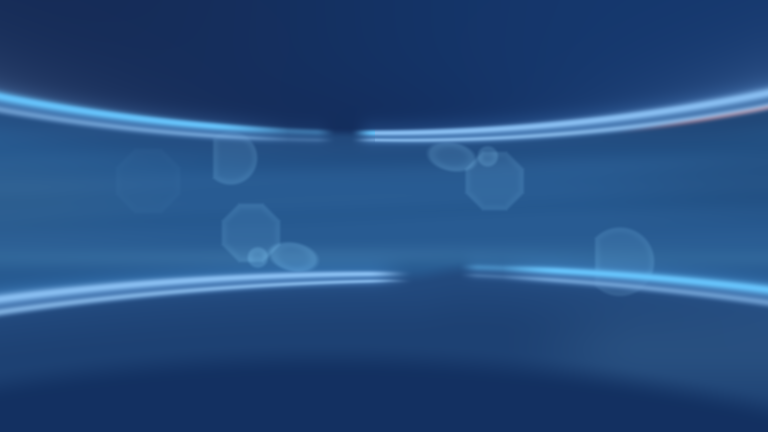
Reproduce this background procedurally as a WebGL 1 fragment shader.

```glsl
precision highp float;
// Blue studio backdrop with curved light ribbons and faint lens bokeh.
uniform vec2 u_resolution;

float gauss(float d, float width) {
  return exp(-d * d / (width * width));
}

// Filled shape from a signed distance, with a slightly brighter rim.
float bokeh(float d) {
  return smoothstep(0.005, -0.005, d) * (0.8 + 0.4 * gauss(d + 0.006, 0.008));
}

float octagon(vec2 p, float radius) {
  p = abs(p);
  return max(max(p.x, p.y), (p.x + p.y) * 0.7071) - radius;
}

float cutDisc(vec2 p, float radius, float cut) {
  return max(length(p) - radius, -cut - p.x);
}

// Two parallel light lines; depth is measured downward from the upper one.
vec3 ribbon(vec3 color, float depth, float spread, float cyan, float visible) {
  float gap = 0.016 + 0.014 * spread;
  float width = 0.0065 + 0.006 * spread;
  vec3 pale = vec3(0.50, 0.68, 0.86);
  vec3 upper = mix(pale, vec3(0.36, 0.70, 0.90), cyan);
  float body = smoothstep(-0.012, 0.0, depth) * smoothstep(gap + 0.018, gap, depth);
  color = mix(color, vec3(0.25, 0.43, 0.65), body * visible * 0.65);
  color = mix(color, upper, gauss(depth, width) * visible * 0.95);
  color = mix(color, pale, gauss(depth - gap, width * 0.7) * visible * mix(0.85, 0.6, cyan));
  return color + vec3(0.04, 0.07, 0.09) * gauss(depth, 0.03) * visible;
}

void main() {
  vec2 p = gl_FragCoord.xy / u_resolution.y;
  float aspect = u_resolution.x / u_resolution.y;
  p.x += 0.5 * (16.0 / 9.0 - aspect);

  // Ribbon curves, and the distance from their turning points
  float topX = p.x - 0.868;
  float lowX = p.x - 0.903;
  float topDepth = 0.692 + 0.112 * topX * topX - p.y;
  float lowRight = smoothstep(0.95, 1.08, p.x);
  float lowDepth = mix(0.366, 0.384, lowRight) - 0.0715 * lowX * lowX - p.y;
  float topSpread = min(abs(topX) / 0.88, 1.0);
  float lowSpread = min(abs(lowX) / 0.9, 1.0);

  // Upper field with a grey glow toward the sides
  vec3 sky = mix(vec3(0.08, 0.165, 0.335), vec3(0.08, 0.215, 0.425), smoothstep(0.0, 1.5, p.x));
  sky -= vec3(0.005, 0.015, 0.02) * gauss(topDepth, 0.12) * gauss(topX, 0.5);
  sky += vec3(0.12, 0.13, 0.13) * exp(min(topDepth, 0.0) / 0.09) * topSpread * topSpread;

  // Middle field with soft horizontal haze
  vec3 middle = mix(vec3(0.13, 0.285, 0.485), vec3(0.155, 0.355, 0.57), smoothstep(0.0, 0.13, topDepth));
  middle += vec3(0.035, 0.045, 0.035) * gauss(p.y - 0.405, 0.025);
  middle += vec3(0.025, 0.02, 0.0) * gauss(p.y - 0.54, 0.09) * smoothstep(0.5, 0.0, p.x);
  middle -= vec3(0.015, 0.035, 0.05) * smoothstep(1.25, 1.8, p.x) * smoothstep(0.43, 0.58, p.y);
  middle += 0.005 * sin(p.y * 46.0 + sin(p.x * 3.0)) + 0.003 * sin(p.y * 103.0 - p.x * 4.0);

  // Lower field falling into a dark dome
  vec3 ground = mix(vec3(0.135, 0.29, 0.495), vec3(0.115, 0.255, 0.45), smoothstep(0.0, 0.15, lowDepth));
  ground += vec3(0.04, 0.055, 0.05) * smoothstep(1.15, 1.5, p.x) * gauss(p.y - 0.19, 0.1);
  float domeX = p.x - 0.75;
  float dome = 0.165 - 0.11 * domeX * domeX - p.y;
  ground = mix(ground, vec3(0.073, 0.19, 0.38), smoothstep(-0.045, 0.035, dome));

  vec3 color = mix(sky, middle, smoothstep(-0.012, 0.014, topDepth));
  color = mix(color, ground, smoothstep(-0.015, 0.025, lowDepth));

  // Bokeh clusters, repeated by a half turn
  vec2 center = p - vec2(0.863, 0.521);
  float flare = 0.0;
  for (int i = 0; i < 2; i++) {
    vec2 q = center * (1.0 - 2.0 * float(i));
    flare += 0.55 * bokeh(octagon(q - vec2(0.282, 0.060), 0.068));
    flare += 0.65 * bokeh(length(q - vec2(0.266, 0.117)) - 0.024);
    vec2 e = q - vec2(0.183, 0.116);
    e = vec2(e.x - 0.2 * e.y, e.y + 0.2 * e.x);
    flare += 0.75 * bokeh((length(e / vec2(0.058, 0.034)) - 1.0) * 0.034);
  }
  flare += 0.65 * bokeh(cutDisc(center - vec2(-0.329, 0.113), 0.062, 0.041));
  flare += 0.55 * bokeh(cutDisc(center - vec2(0.572, -0.127), 0.080, 0.058));
  flare += 0.12 * bokeh(octagon(center + vec2(0.52, -0.06), 0.075));
  color += vec3(0.10, 0.12, 0.11) * flare;

  // Ribbon segments fade out around the central gaps
  float topLeft = 1.0 - smoothstep(0.48, 0.79, p.x);
  float topRight = smoothstep(0.81, 0.87, p.x);
  float lowLeft = 1.0 - smoothstep(0.85, 0.96, p.x);
  float lowRightFade = smoothstep(1.06, 1.30, p.x);
  topLeft = max(topLeft, 0.35 * smoothstep(0.78, 0.73, p.x));
  lowRightFade = max(lowRightFade, 0.4 * smoothstep(1.06, 1.11, p.x));
  color = ribbon(color, topDepth, topSpread, step(topX, 0.0), max(topLeft, topRight));
  color = ribbon(color, lowDepth, lowSpread, lowRight, max(lowLeft, lowRightFade));

  // Warm reflection on the right end
  color += vec3(0.16, -0.03, -0.10) * gauss(topDepth - 0.034, 0.007) * smoothstep(1.4, 1.65, p.x);
  gl_FragColor = vec4(color, 1.0);
}
```
